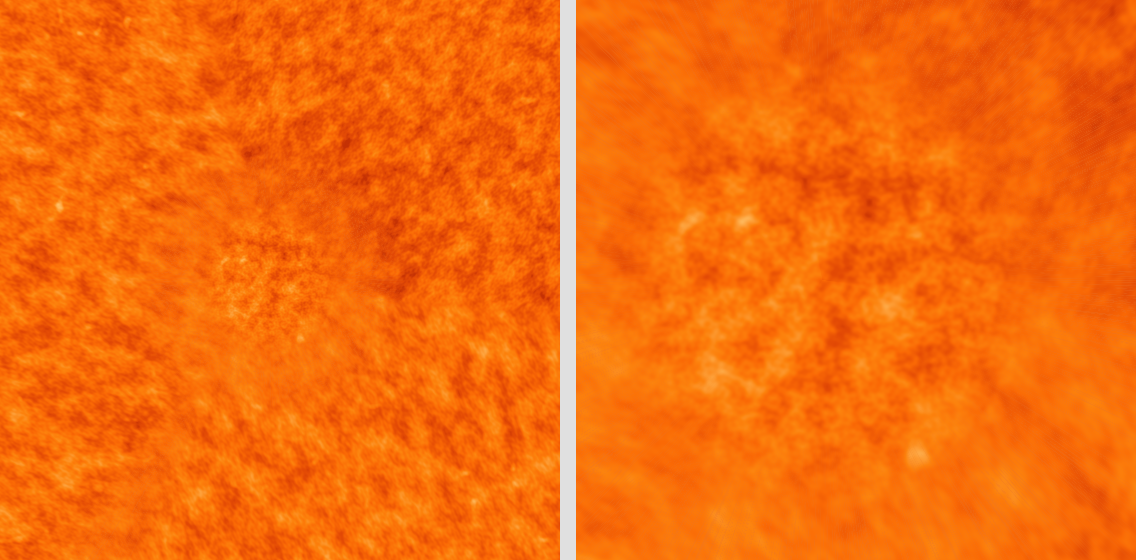
Left: the whole. Right: its middle third, enlarged.
Reproduce this texture procedurally as a Shadertoy shader.

```glsl
#define GRAIN_SCALE 23.0
#define GRAIN_GAIN 0.185
#define OCTAVE_GAIN 0.78
#define STRETCH 1.7
#define MEAN_TONE 0.412
#define PATCH_RADIUS 0.12
#define TOP_SEAM 1.78
#define RIGHT_SEAM -0.13
#define LOWER_SEAM -2.12

vec2 hashGradient(vec2 cell) {
    vec3 q = fract(cell.xyx * vec3(0.1031, 0.1030, 0.0973));
    q += dot(q, q.yzx + 33.33);
    float angle = 6.2832 * fract((q.x + q.y) * q.z);
    return vec2(cos(angle), sin(angle));
}

float gradientNoise(vec2 p) {
    vec2 i = floor(p), f = fract(p);
    vec2 u = f * f * f * (f * (f * 6.0 - 15.0) + 10.0);
    vec2 e = vec2(0.0, 1.0);
    float a = dot(hashGradient(i), f);
    float b = dot(hashGradient(i + e.yx), f - e.yx);
    float c = dot(hashGradient(i + e.xy), f - e.xy);
    float d = dot(hashGradient(i + e.yy), f - e.yy);
    return mix(mix(a, b, u.x), mix(c, d, u.x), u.y);
}

float fbm(vec2 p) {
    float sum = 0.0, amplitude = 1.0;
    for (int k = 0; k < 4; k++) {
        sum += amplitude * gradientNoise(p);
        p = mat2(1.6, 1.2, -1.2, 1.6) * p + 7.3;
        amplitude *= OCTAVE_GAIN;
    }
    return sum;
}

// Grains drawn out along a direction
float grains(vec2 p, vec2 direction, float stretch, float scale) {
    vec2 along = normalize(direction);
    vec2 q = vec2(dot(p, along) / stretch, dot(p, vec2(-along.y, along.x)));
    return fbm(q * scale + 60.0);
}

// Burnt orange through amber to pale cream
vec3 fireRamp(float t) {
    vec3 color = mix(vec3(0.77, 0.19, 0.015), vec3(0.89, 0.29, 0.02), smoothstep(0.17, 0.29, t));
    color = mix(color, vec3(0.98, 0.41, 0.02), clamp((t - 0.29) / 0.12, 0.0, 1.0));
    color = mix(color, vec3(0.99, 0.51, 0.05), clamp((t - 0.41) / 0.10, 0.0, 1.0));
    color = mix(color, vec3(0.99, 0.58, 0.16), clamp((t - 0.51) / 0.07, 0.0, 1.0));
    return mix(color, vec3(1.0, 0.82, 0.50), clamp((t - 0.58) / 0.22, 0.0, 1.0));
}

void mainImage(out vec4 fragColor, in vec2 fragCoord) {
    vec2 uv = fragCoord / iResolution.y;
    vec2 p = uv - vec2(0.48, 0.50);
    float radius = length(p);
    float angle = atan(p.y, p.x) + 0.05 * gradientNoise(uv * 14.0);

    // Three sectors meeting around a central patch
    float aboveRight = smoothstep(RIGHT_SEAM - 0.07, RIGHT_SEAM + 0.07, angle);
    float upper = aboveRight * (1.0 - smoothstep(TOP_SEAM - 0.07, TOP_SEAM + 0.07, angle));
    float lower = smoothstep(LOWER_SEAM - 0.15, LOWER_SEAM + 0.15, angle) * (1.0 - aboveRight);
    float left = 1.0 - upper - lower;
    float patchMask = 1.0 - smoothstep(PATCH_RADIUS - 0.04, PATCH_RADIUS + 0.04, radius);

    // Each sector has its own grain direction
    float leftGrain = grains(uv, vec2(0.87, -0.45), STRETCH, GRAIN_SCALE);
    float upperGrain = grains(uv + 3.1, vec2(0.65, 0.75), 1.35, GRAIN_SCALE * 1.1);
    float lowerGrain = grains(uv + 5.7, vec2(0.55, -0.83), STRETCH, GRAIN_SCALE * 0.95);
    float patchGrain = grains(uv + 8.2, vec2(1.0, -0.2), 1.1, GRAIN_SCALE * 1.35);
    float grain = left * leftGrain + upper * upperGrain + lower * lowerGrain;
    grain = mix(grain, patchGrain, patchMask);

    // Smeared ring between the patch and the sectors
    float ringOffset = (radius - PATCH_RADIUS - 0.05) / 0.055;
    float ring = exp(-ringOffset * ringOffset);
    float seamOffset = (angle - LOWER_SEAM) / 0.09;
    float seam = exp(-seamOffset * seamOffset) * smoothstep(0.12, 0.4, radius);
    grain *= 1.0 - 0.42 * ring - 0.2 * seam;

    // Broad shading and a dark arc to the upper right
    float broad = gradientNoise(uv * 4.0 + 2.7) + 0.6 * gradientNoise(uv * 9.0 + 11.0);
    float arcOffset = (radius - 0.22) / 0.07;
    float darkArc = exp(-arcOffset * arcOffset) * upper;
    float tone = MEAN_TONE + GRAIN_GAIN * grain + 0.06 * broad;
    tone += 0.018 * lower - 0.022 * upper + 0.004 * left - 0.04 * darkArc;

    // Sparse bright flecks
    float fleck = smoothstep(0.28, 0.6, gradientNoise(uv * 42.0 + 19.0));
    fleck *= smoothstep(0.0, 0.35, gradientNoise(uv * 10.0 + 31.0));
    tone += 0.16 * fleck * (1.0 - 0.6 * ring);

    // Dusty veil on the ring and the lower seam
    vec3 color = fireRamp(tone);
    float dust = smoothstep(0.0, 0.5, grains(uv + 12.0, p, 2.2, 17.0));
    color = mix(color, vec3(0.91, 0.45, 0.17), 0.3 * dust * max(ring, seam));
    fragColor = vec4(color, 1.0);
}
```
